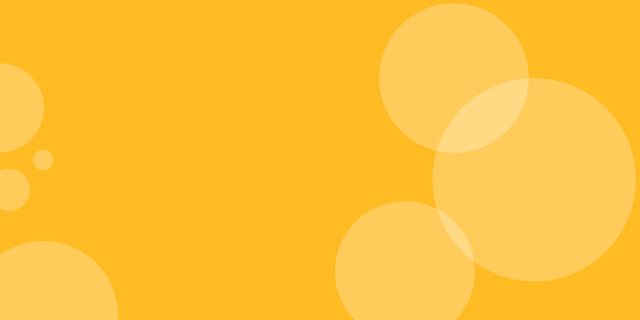
Reproduce this background procedurally as a WebGL 2 fragment shader.

```glsl
#version 300 es
precision highp float;
// Warm amber background with overlapping translucent white discs.

uniform vec2 u_resolution;
out vec4 outColor;

// Coverage of a disc (xy = centre, z = radius), smoothed over one pixel.
float discCoverage(vec2 point, vec3 disc) {
    float signedDistance = length(point - disc.xy) - disc.z;
    return clamp(0.5 - signedDistance * u_resolution.y, 0.0, 1.0);
}

void main() {
    // The canvas height is one unit.
    vec2 point = gl_FragCoord.xy / u_resolution.y;

    vec3 discs[7] = vec3[7](
        // Right cluster
        vec3(1.4185, 0.756, 0.2336),
        vec3(1.6693, 0.4383, 0.3175),
        vec3(1.2656, 0.1518, 0.2188),
        // Left edge
        vec3(-0.002, 0.6628, 0.1393),
        vec3(0.1354, 0.5, 0.032),
        vec3(0.0279, 0.407, 0.0656),
        vec3(0.1354, 0.013, 0.2336)
    );

    // Each disc veils the amber with a quarter of white.
    vec3 color = vec3(1.0, 0.733, 0.141);
    for (int i = 0; i < 7; i++) {
        color = mix(color, vec3(1.0), 0.25 * discCoverage(point, discs[i]));
    }

    outColor = vec4(color, 1.0);
}
```
